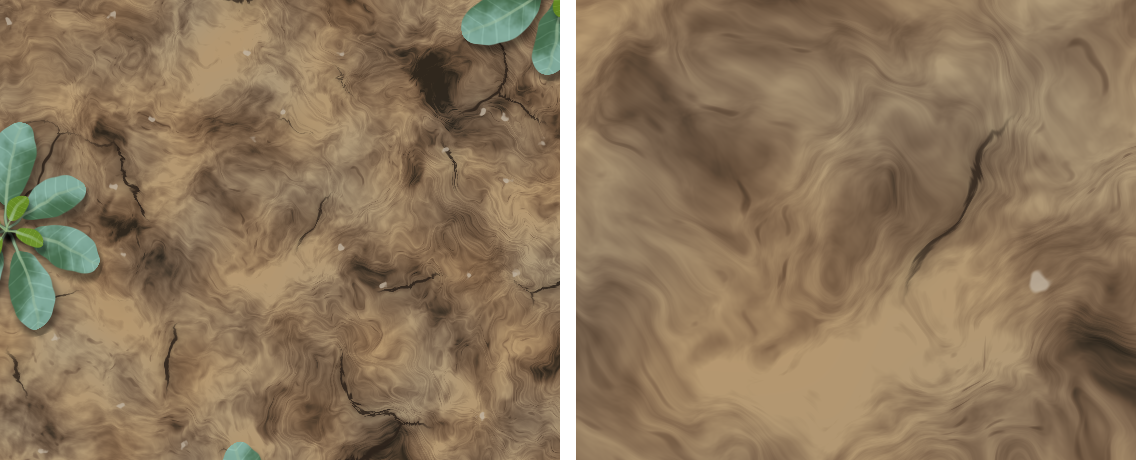
Left: the whole. Right: its middle third, enlarged.
Write a WebGL 2 fragment shader that draws this texture.

```glsl
#version 300 es
precision highp float;

uniform vec2 u_resolution;
out vec4 fragColor;

const float TAU = 6.28318;

float hash(vec2 p) {
  vec3 q = fract(p.xyx * vec3(0.1031, 0.1030, 0.0973));
  q += dot(q, q.yzx + 33.33);
  return fract((q.x + q.y) * q.z);
}

mat2 rotate(float a) { return mat2(cos(a), sin(a), -sin(a), cos(a)); }

float slope(vec2 cell, vec2 offset) {
  float a = TAU * hash(cell);
  return dot(vec2(cos(a), sin(a)), offset);
}

float gradientNoise(vec2 p) {
  vec2 i = floor(p), f = p - i;
  vec2 w = f * f * f * (f * (f * 6.0 - 15.0) + 10.0);
  vec2 e = vec2(0.0, 1.0);
  float low = mix(slope(i, f), slope(i + e.yx, f - e.yx), w.x);
  float high = mix(slope(i + e.xy, f - e.xy), slope(i + e.yy, f - e.yy), w.x);
  return 1.4 * mix(low, high, w.y);
}

float fbm(vec2 p) {
  float sum = 0.0, gain = 1.0;
  for (int i = 0; i < 4; i++) {
    sum += gain * gradientNoise(p);
    p = rotate(0.6) * p * 2.03 + 17.3;
    gain *= 0.5;
  }
  return sum;
}

// Distance to the nearest border between scattered cells
float cellBorder(vec2 p) {
  vec2 base = floor(p);
  float first = 9.0;
  vec2 nearest = vec2(0.0);
  for (int k = 0; k < 9; k++) {
    vec2 c = base + vec2(k % 3 - 1, k / 3 - 1);
    vec2 r = c + 0.1 + 0.8 * vec2(hash(c + 3.1), hash(c + 71.7)) - p;
    if (dot(r, r) < first) { first = dot(r, r); nearest = r; }
  }
  float border = 9.0;
  for (int k = 0; k < 25; k++) {
    vec2 c = base + vec2(k % 5 - 2, k / 5 - 2);
    vec2 r = c + 0.1 + 0.8 * vec2(hash(c + 3.1), hash(c + 71.7)) - p;
    vec2 gap = r - nearest;
    if (dot(gap, gap) > 1e-4) border = min(border, dot(0.5 * (r + nearest), normalize(gap)));
  }
  return border;
}

vec3 soilRamp(float t) {
  vec3 c = mix(vec3(0.22, 0.18, 0.135), vec3(0.40, 0.31, 0.23), clamp(t, -0.2, 1.0));
  c = mix(c, vec3(0.52, 0.42, 0.32), clamp(t - 1.0, 0.0, 1.0));
  return mix(c, vec3(0.64, 0.54, 0.41), clamp(t - 2.0, 0.0, 1.45));
}

vec3 soil(vec2 p) {
  vec2 warp = vec2(fbm(p * 4.0), fbm(p * 4.0 + 40.0));
  vec2 q = p + 0.06 * warp;
  float broad = fbm(q * 3.0 + 8.0);
  float clods = fbm(q * 9.0 + 21.0);
  float relief = clods - fbm((q + vec2(-0.008, 0.012)) * 9.0 + 21.0);
  vec2 grainAxis = rotate(0.45 + 0.5 * broad) * (p + 0.02 * warp);
  float grain = fbm(grainAxis * vec2(24.0, 48.0));

  // Diagonal furrows and damp hollows
  float across = (fract((q.x + q.y) * 2.0 - 0.5 + 0.5) - 0.5) * 0.36;
  float furrow = exp(-across * across * 420.0) * smoothstep(-0.25, 0.45, gradientNoise(p * 2.6 + 5.0));
  float hollow = smoothstep(0.3, 0.75, fbm(q * 5.5 + 63.0));
  float tone = 2.52 + 1.35 * broad + 0.85 * clods + 0.9 * relief + 0.6 * grain;
  tone -= 1.5 * furrow + 1.4 * hollow;

  // Small dark flecks
  float fleck = smoothstep(0.42, 0.75, gradientNoise(grainAxis * vec2(38.0, 66.0) + 9.0));
  tone -= 0.9 * fleck * smoothstep(-0.3, 0.3, gradientNoise(p * 7.0 + 30.0));
  vec3 color = soilRamp(tone);
  color *= 1.0 + 0.05 * gradientNoise(p * 6.0 + 90.0) * vec3(1.0, 0.0, -1.4);

  // Broken drying cracks
  float crack = cellBorder((p + 0.045 * warp + 0.006 * grain) * 2.9 + 4.0) / 2.9;
  float open = smoothstep(-0.02, 0.3, gradientNoise(p * 4.2 + 55.0));
  float width = 0.0035 * open * (0.8 + 0.5 * gradientNoise(p * 22.0));
  color *= 1.0 - 0.2 * open * exp(-crack * 70.0);
  color = mix(color, vec3(0.17, 0.13, 0.10), 0.85 * open * smoothstep(width + 0.0022, width - 0.0015, crack));

  // Pale chips
  vec2 cell = floor(p * 14.0);
  vec2 seat = 0.25 + 0.5 * vec2(hash(cell + 11.0), hash(cell + 29.0));
  float chip = length(fract(p * 14.0) - seat) + 0.12 * gradientNoise(p * 90.0);
  float rare = step(0.9, hash(cell + 47.0));
  return mix(color, vec3(0.76, 0.71, 0.64), 0.75 * rare * smoothstep(0.12, 0.03, chip));
}

// Leaf along +x: signed distance, position along the blade, sideways offset
vec3 leaf(vec2 q, float size) {
  float t = q.x / size;
  float on = clamp(t, 0.0, 1.0);
  float side = q.y - 0.22 * size * on * (1.0 - on);
  float u = clamp((on - 0.22) / 0.78, 0.0, 1.0);
  float halfWidth = max(0.47 * size * pow(u, 0.65) * sqrt(1.0 - u), 0.018 * size * (1.0 - on));
  return vec3(length(vec2((t - on) * size, side)) - halfWidth, u, side);
}

vec3 leafColor(vec2 p, vec3 l, float size, float young) {
  float mottled = fbm(p * 18.0);
  float light = smoothstep(-0.3, 0.55, 0.35 * mottled + l.y - 0.35 + 2.5 * l.z / size);
  vec3 color = mix(vec3(0.29, 0.44, 0.32), vec3(0.50, 0.66, 0.60), light);
  color = mix(color, vec3(0.40, 0.54, 0.15), young);
  float veins = abs(fract(l.y * 6.0 - abs(l.z) * 20.0) - 0.5);
  color += 0.05 * smoothstep(0.12, 0.0, veins) + 0.03 * mottled;
  float midrib = smoothstep(0.005, 0.001, abs(l.z)) * (1.0 - 0.75 * l.y);
  return mix(color, vec3(0.66, 0.76, 0.62), 0.75 * midrib);
}

// Rosette: outer leaves first, then a small young heart
vec3 paintPlant(vec3 color, vec2 p, vec2 center, float phase, float size) {
  for (int i = 0; i < 11; i++) {
    float k = float(i);
    float young = step(7.0, k);
    float span = size * mix(0.9 + 0.1 * cos(k * 2.4), 0.36, young);
    mat2 turn = rotate(k * TAU / 7.0 * (1.0 + 0.6 * young) - phase);
    vec2 wobble = 0.004 * vec2(gradientNoise(p * 28.0 + k), gradientNoise(p * 28.0 - k));
    vec3 l = leaf(turn * (p - center + wobble), span);
    float shade = leaf(turn * (p - center + vec2(-0.006, 0.014)), span).x;
    color *= 1.0 - 0.4 * smoothstep(0.016, -0.012, shade);
    color = mix(color, leafColor(p, l, span, young), smoothstep(0.002, -0.002, l.x));
  }
  return color;
}

void main() {
  vec2 p = gl_FragCoord.xy / u_resolution.y;
  float right = u_resolution.x / u_resolution.y;
  vec3 color = soil(p);
  color = paintPlant(color, p, vec2(0.015, 0.50), 1.43, 0.235);
  color = paintPlant(color, p, vec2(right, 1.05), 3.67, 0.245);
  color = paintPlant(color, p, vec2(0.60, -0.17), 1.98, 0.225);
  fragColor = vec4(clamp(color, 0.0, 1.0), 1.0);
}
```
